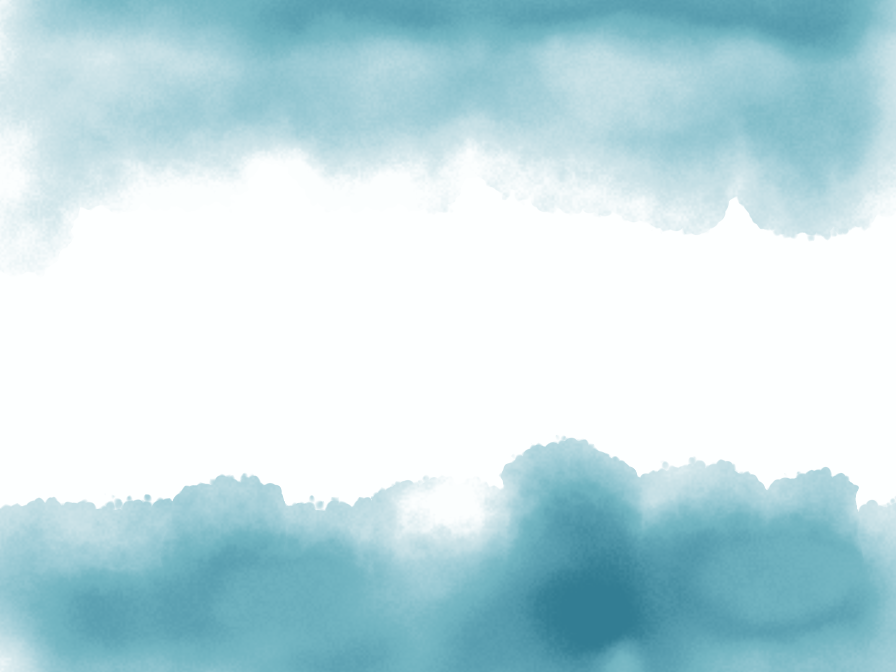
A Shadertoy shader for this background:

```glsl
// Two bands of teal watercolor wash framing a blank strip of paper.
// Each band has a scalloped outline, a depth-driven pigment density,
// and soft blobs and pools; density is finally mapped to a color ramp.

#define PAPER vec3(0.993, 1.0, 1.0)
#define MIST  vec3(0.80, 0.89, 0.91)
#define PALE  vec3(0.62, 0.80, 0.84)
#define TEAL  vec3(0.45, 0.71, 0.76)
#define DEEP  vec3(0.35, 0.62, 0.69)
#define INK   vec3(0.20, 0.49, 0.575)
#define WARP 0.055
#define SCALLOP 0.020
#define MOTTLE 0.42
#define GRAIN 0.045

float hash(vec2 p) {
    vec3 q = fract(vec3(p.xyx) * 0.1031);
    q += dot(q, q.yzx + 33.33);
    return fract((q.x + q.y) * q.z);
}

float noise(vec2 p) {
    vec2 i = floor(p), f = fract(p);
    f = f * f * (3.0 - 2.0 * f);
    return mix(mix(hash(i), hash(i + vec2(1, 0)), f.x),
               mix(hash(i + vec2(0, 1)), hash(i + vec2(1, 1)), f.x), f.y);
}

float fbm(vec2 p) {
    float sum = 0.0, amp = 0.516;
    for (int i = 0; i < 5; i++) {
        sum += amp * noise(p);
        p = mat2(1.6, 1.2, -1.2, 1.6) * p + 7.3;
        amp *= 0.5;
    }
    return sum;
}

// Distance to the nearest jittered cell center: gives round lobes
float cells(vec2 p) {
    vec2 i = floor(p);
    float nearest = 2.0;
    for (int y = -1; y <= 1; y++)
        for (int x = -1; x <= 1; x++) {
            vec2 c = i + vec2(x, y);
            vec2 jitter = vec2(hash(c), hash(c + 41.7));
            nearest = min(nearest, distance(p, c + jitter));
        }
    return nearest;
}

float blob(vec2 p, vec2 center, vec2 radius) {
    vec2 q = (p - center) / radius;
    return exp(-dot(q, q));
}

float bump(float x, float center, float width) {
    float q = (x - center) / width;
    return exp(-q * q);
}

float dome(float x, float center, float width, float height) {
    float q = (x - center) / width;
    return height * sqrt(max(1.0 - q * q, 0.0));
}

// Flat, lighter pool with a darker dried ring around it
float pool(float density, vec2 p, vec2 center, vec2 radius) {
    float s = length((p - center) / radius);
    float ring = bump(s, 1.12, 0.28);
    return mix(density, 0.64, 1.0 - smoothstep(0.75, 1.05, s)) + 0.09 * ring;
}

float upperEdge(float x) {
    float y = 0.688 - 0.032 * smoothstep(0.87, 1.0, x) + 0.03 * smoothstep(1.25, 1.33, x);
    y -= 0.09 * (1.0 - smoothstep(0.07, 0.13, x));
    y += 0.072 * bump(x, 0.41, 0.042) + 0.045 * bump(x, 0.70, 0.030);
    return y + 0.025 * bump(x, 0.75, 0.05) + 0.055 * bump(x, 1.09, 0.024);
}

float lowerEdge(float x) {
    float h = max(dome(x, 0.34, 0.085, 0.037), dome(x, 0.69, 0.13, 0.035));
    h = max(h, max(dome(x, 0.85, 0.105, 0.097), dome(x, 1.04, 0.12, 0.066)));
    return 0.247 + max(h, dome(x, 1.21, 0.075, 0.046));
}

float upperDensity(vec2 p, float depth) {
    float d = 0.15 + 0.54 * smoothstep(-0.01, 0.15, depth);
    d -= 0.32 * blob(p, vec2(0.19, 0.94), vec2(0.15, 0.10));
    d -= 0.24 * blob(p, vec2(0.65, 0.77), vec2(0.11, 0.06));
    d = pool(d, p, vec2(0.52, 0.895), vec2(0.13, 0.10));
    d = pool(d, p, vec2(0.97, 0.89), vec2(0.20, 0.09));
    d += 0.22 * blob(p, vec2(1.215, 0.87), vec2(0.08, 0.13));
    d *= mix(0.5, 1.0, smoothstep(0.98, 0.90, 1.88 - p.y));
    return d;
}

float lowerDensity(vec2 p, float depth) {
    float d = 0.24 + 0.42 * smoothstep(0.0, 0.14, depth);
    d += 0.18 * blob(p, vec2(0.86, 0.27), vec2(0.09, 0.08));
    d = pool(d, p, vec2(0.44, 0.095), vec2(0.14, 0.085));
    d = pool(d, p, vec2(1.17, 0.15), vec2(0.13, 0.08));
    d += 0.20 * blob(p, vec2(0.12, 0.10), vec2(0.09, 0.07));
    d -= 0.42 * blob(p, vec2(0.67, 0.21), vec2(0.09, 0.10));
    d -= 0.20 * blob(p, vec2(0.60, 0.11), vec2(0.05, 0.08));
    d += 0.36 * blob(p, vec2(0.89, 0.09), vec2(0.13, 0.10));
    d += 0.15 * blob(p, vec2(0.70, 0.05), vec2(0.07, 0.08));
    d -= 0.30 * blob(p, vec2(0.925, 0.02), vec2(0.035, 0.03));
    return d - 0.22 * (1.0 - smoothstep(0.0, 0.07, p.y)) * smoothstep(0.25, 0.4, abs(p.x - 0.75));
}

vec3 pigment(float d) {
    vec3 c = mix(PAPER, MIST, smoothstep(0.0, 0.22, d));
    c = mix(c, PALE, smoothstep(0.18, 0.44, d));
    c = mix(c, TEAL, smoothstep(0.38, 0.65, d));
    c = mix(c, DEEP, smoothstep(0.62, 0.82, d));
    return mix(c, INK, smoothstep(0.78, 1.0, d));
}

void mainImage(out vec4 fragColor, in vec2 fragCoord) {
    vec2 p = fragCoord / iResolution.xy * vec2(4.0 / 3.0, 1.0);
    float mottle = fbm(p * 7.0) - 0.5;
    vec2 flow = p + WARP * (vec2(fbm(p * 9.0 + 3.0), fbm(p * 9.0 + 19.0)) - 0.5);

    // Ragged outline of both bands
    float lobes = SCALLOP * (0.5 - cells(p * 32.0)) + 0.5 * SCALLOP * (0.5 - cells(p * 75.0));
    bool top = p.y > 0.5;
    float depth = top ? p.y - upperEdge(flow.x) : lowerEdge(flow.x) - p.y;
    depth += lobes + 0.02 * mottle;
    float soft = 0.0015 + 0.7 / iResolution.y;
    float cover = smoothstep(-soft, soft, depth);

    // Pigment, faded toward the sides
    float density = top ? upperDensity(flow, depth) : lowerDensity(flow, depth);
    float sides = smoothstep(-0.06, 0.20, flow.x) * mix(0.35, 1.0, smoothstep(1.36, 1.25, flow.x));
    density *= top ? sides : mix(0.45, 1.0, sides);
    density += MOTTLE * mottle * (1.0 - smoothstep(0.35, 0.8, density) * 0.7);
    density += GRAIN * (noise(p * 260.0) - 0.5);
    fragColor = vec4(mix(PAPER, pigment(max(density, 0.03)), cover), 1.0);
}
```
